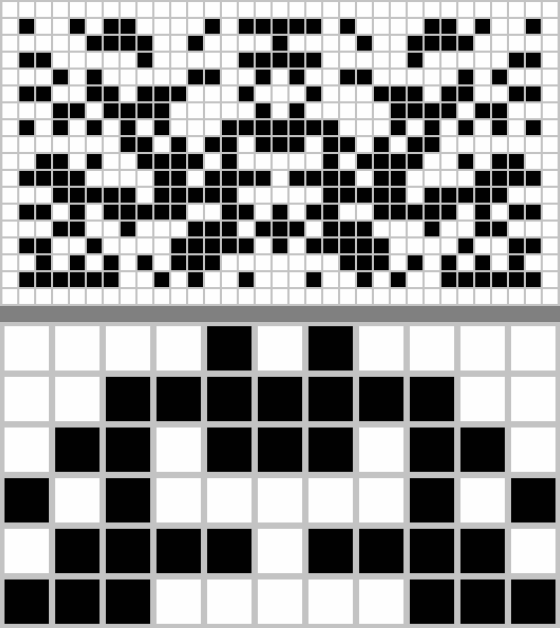
Top, the full canvas; bottom, a detail of the centre.
A WebGL 1 fragment shader for this pattern:

```glsl
precision highp float;
// A ruled grid of square tiles, black or white by a hash of the cell.
// Columns are mirrored about the centre line, and a ring of white tiles
// frames the field. Tile edges are smoothed by pixel coverage.

uniform vec2 u_resolution;

const vec3 PAPER = vec3(0.995);
const vec3 INK = vec3(0.005);
const vec3 RULE = vec3(0.765);

const float ROWS_IN_HEIGHT = 18.12; // grid pitches per canvas height
const float RULE_WIDTH = 0.125;     // line width, in pitches
const float HALF_COLUMNS = 16.0;    // columns on each side of the middle one
const float HALF_ROWS = 9.0;        // rows above and below the centre
const float UPPER_FILL = 0.44;      // black share above; the rest goes below
const float SEED = 37.0;

float hash(vec2 p) {
  vec3 q = fract(vec3(p.xyx) * 0.1031);
  q += dot(q, q.yzx + 33.33);
  return fract((q.x + q.y) * q.z);
}

// 1 for a black cell. Each lower cell is the inverse of the one half a field
// above it, which keeps the black share of the whole field near one half.
float inkAt(vec2 cell) {
  float column = abs(cell.x);
  bool inside = column < HALF_COLUMNS
             && cell.y > -HALF_ROWS && cell.y < HALF_ROWS - 1.0;
  if (!inside) return 0.0;
  float row = mod(cell.y, HALF_ROWS - 1.0);
  float filled = step(hash(vec2(column, row) + SEED), UPPER_FILL);
  return cell.y < 0.0 ? 1.0 - filled : filled;
}

// Share of the pixel covered by the square tile around the cell centre.
float tileCoverage(vec2 fromCentre, float pixel) {
  vec2 inset = 0.5 * (1.0 - RULE_WIDTH) - abs(fromCentre);
  vec2 cover = clamp(inset / pixel + 0.5, 0.0, 1.0);
  return cover.x * cover.y;
}

void main() {
  // Grid space: a column is centred on x = 0, a line lies on y = 0.
  float pixel = ROWS_IN_HEIGHT / u_resolution.y;
  vec2 grid = (gl_FragCoord.xy - 0.5 * u_resolution) * pixel;
  grid.x += 0.5;
  vec2 cell = floor(grid);
  vec2 fromCentre = grid - cell - 0.5;

  // Nothing but rule colour beyond the outer frame.
  bool onBoard = abs(cell.x) <= HALF_COLUMNS
              && cell.y >= -HALF_ROWS && cell.y < HALF_ROWS;
  float tile = onBoard ? tileCoverage(fromCentre, pixel) : 0.0;

  vec3 tileColour = mix(PAPER, INK, inkAt(cell));
  gl_FragColor = vec4(mix(RULE, tileColour, tile), 1.0);
}
```
